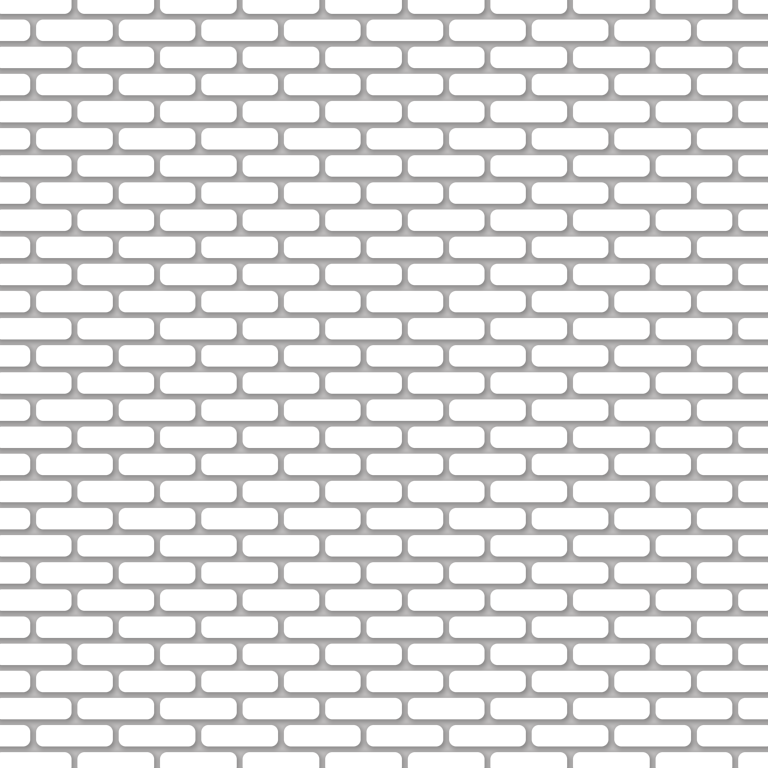
Write a Shadertoy shader that draws this pattern.

```glsl
// White rounded bricks in running bond over grey mortar with soft drop shadows.

#define PITCH vec2(0.10755, 0.03533)        // brick spacing across and up
#define ANCHOR vec2(0.4734, 0.6426)         // centre of one reference brick
#define HALF_SIZE vec2(0.0500, 0.0140)      // half extents of a brick
#define CORNER 0.0093                       // corner radius
#define SHADOW_OFFSET vec2(0.0019, -0.0026) // shadow falls right and down
#define SHADOW_BLUR 0.0078                  // half width of the shadow edge
#define SHADOW_STRENGTH 0.36
#define MORTAR_COLOR vec3(0.745, 0.738, 0.738)
#define BRICK_COLOR vec3(1.0)

// Signed distance to a brick centred on the origin
float brickDistance(vec2 p) {
    vec2 q = abs(p) - HALF_SIZE + CORNER;
    return length(max(q, 0.0)) + min(max(q.x, q.y), 0.0) - CORNER;
}

void mainImage(out vec4 fragColor, in vec2 fragCoord) {
    vec2 uv = fragCoord / iResolution.y;
    float pixel = 1.0 / iResolution.y;
    vec2 cell = (uv - ANCHOR) / PITCH;

    float nearest = 1.0;
    float light = 1.0;

    // Gather the closest brick and every shadow that reaches this point
    for (int j = -1; j <= 1; j++) {
        float row = floor(cell.y + 0.5) + float(j);
        float stagger = 0.5 * mod(row, 2.0);
        float column = floor(cell.x - stagger + 0.5);

        for (int i = -1; i <= 1; i++) {
            vec2 center = ANCHOR + PITCH * vec2(column + float(i) + stagger, row);
            vec2 p = uv - center;
            nearest = min(nearest, brickDistance(p));

            float shadowDistance = brickDistance(p - SHADOW_OFFSET);
            float shadow = 1.0 - smoothstep(-SHADOW_BLUR, SHADOW_BLUR, shadowDistance);
            light *= 1.0 - SHADOW_STRENGTH * shadow;
        }
    }

    // Lay the bricks over the shaded mortar
    float brickMask = 1.0 - smoothstep(-0.75 * pixel, 0.75 * pixel, nearest);
    vec3 color = mix(MORTAR_COLOR * light, BRICK_COLOR, brickMask);
    fragColor = vec4(color, 1.0);
}
```
